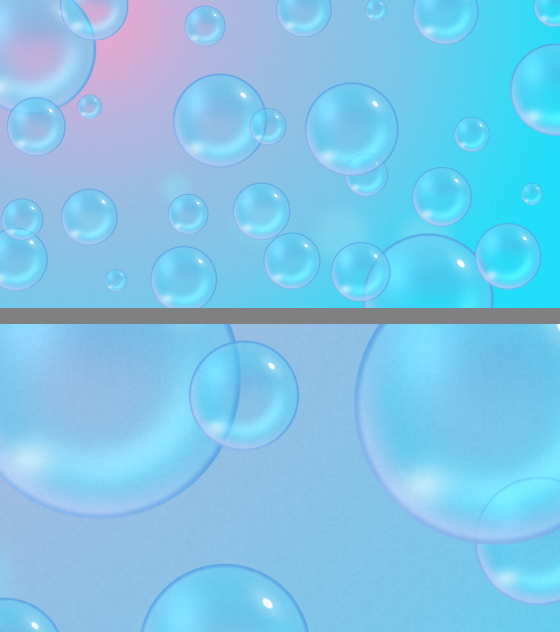
Top, the full canvas; bottom, a detail of the centre.
Write a Shadertoy shader that draws this background.

```glsl
// Translucent soap bubbles drifting over a pink to cyan radial gradient.
// A jittered grid scatters the bubbles; each is a disc shaded with a tinted
// film, a lilac rim and small highlights, with out-of-focus glows behind.

vec3 hash3(vec2 p) {
    vec3 q = vec3(dot(p, vec2(127.1, 311.7)), dot(p, vec2(269.5, 183.3)), dot(p, vec2(419.2, 371.9)));
    return fract(sin(q) * 43758.545);
}

vec3 backdrop(vec2 p) {
    float d = length((p - vec2(0.25, 0.97)) * vec2(1.0, 1.1));
    vec3 col = mix(vec3(0.94, 0.65, 0.81), vec3(0.72, 0.71, 0.87), smoothstep(0.0, 0.5, d));
    col = mix(col, vec3(0.54, 0.76, 0.90), smoothstep(0.3, 0.95, d));
    col = mix(col, vec3(0.38, 0.81, 0.94), smoothstep(0.8, 1.35, d));
    return mix(col, vec3(0.13, 0.87, 0.98), smoothstep(1.1, 1.7, d));
}

// Soft elliptical spot: 1 at its centre, fading to 0
float spot(vec2 q, vec2 size) {
    q /= size;
    return exp(-dot(q, q));
}

vec3 bubble(vec3 behind, vec2 p, vec2 centre, float radius) {
    vec2 q = (p - centre) / radius;
    float d = length(q);
    float aa = 1.0 / (iResolution.y * radius);
    if (d > 1.0 + aa) return behind;

    // Film: clear near the middle, cyan towards the edge
    float tint = 0.16 + 0.44 * smoothstep(0.15, 0.8, length(q - vec2(0.0, -0.08)));
    vec3 film = mix(behind, vec3(0.33, 0.80, 0.95), tint);
    film = mix(film, vec3(0.36, 0.68, 0.88), 0.35 * spot(q - vec2(0.05, 0.3), vec2(0.55, 0.28)));

    // Inner crescent facing the lower right
    float band = (d - 0.62) / 0.16;
    film += vec3(0.10, 0.13, 0.09) * exp(-band * band) * smoothstep(-0.1, 0.7, dot(q, vec2(0.5, -0.85)));
    film += 0.10 * spot(q - vec2(-0.5, 0.4), vec2(0.25, 0.35));

    // Lilac glow along the rim, strongest at the lower left
    float lower = smoothstep(-0.2, 0.9, dot(q, vec2(-0.5, -0.8)));
    film = mix(film, vec3(0.82, 0.80, 0.97), smoothstep(0.7, 1.0, d) * (0.12 + 0.55 * lower));
    film = mix(film, vec3(0.31, 0.59, 0.88), smoothstep(0.94, 0.99, d) * (0.7 - 0.3 * lower));

    // Sharp glint at the upper right, soft one at the lower left
    vec2 g = q - vec2(0.5, 0.54);
    g = vec2(g.x + g.y, g.x - g.y) * 0.707;
    float glint = 1.0 - smoothstep(0.6, 1.2, length(g / vec2(0.05, 0.085)));
    glint = max(glint, 0.35 * spot(g, vec2(0.12, 0.24)));
    glint = max(glint, 0.6 * spot(q - vec2(-0.5, -0.58), vec2(0.17, 0.13)));
    film = mix(film, vec3(0.95, 0.98, 1.0), glint);

    return mix(behind, film, smoothstep(1.0 + aa, 1.0 - aa, d));
}

void mainImage(out vec4 fragColor, in vec2 fragCoord) {
    vec2 p = fragCoord / iResolution.y;
    vec3 col = backdrop(p);

    // Out-of-focus bubbles
    for (int i = 0; i < 5; i++) {
        vec3 h = hash3(vec2(float(i), 7.0));
        vec2 c = vec2(0.3 + 0.27 * float(i), h.x);
        float r = mix(0.05, 0.11, h.y);
        float blur = 1.0 - smoothstep(0.4 * r, 1.2 * r, length(p - c));
        col = mix(col, vec3(0.56, 0.86, 0.95), 0.5 * blur);
    }

    // Two large bubbles in opposite corners
    for (int i = 0; i < 2; i++) {
        vec2 c = mix(vec2(0.1, 0.84), vec2(1.39, 0.03), float(i));
        col = bubble(col, p, c, 0.212);
    }

    // Scattered bubbles, large and small alternating over the cells
    for (int y = 0; y < 4; y++) {
        for (int x = 0; x < 7; x++) {
            vec2 cell = vec2(float(x), float(y));
            vec3 h = hash3(cell + 3.0);
            vec2 c = (cell + 0.5 + 0.65 * (h.xy - 0.5)) * 0.27 - vec2(0.03, 0.04);
            float r = (x + y) % 2 == 0 ? mix(0.085, 0.122, h.z) : mix(0.034, 0.078, h.z);
            if (h.z > 0.88) r *= 1.25;
            float gap = min(length(c - vec2(0.1, 0.84)), length(c - vec2(1.39, 0.03)));
            if (gap > 0.19) col = bubble(col, p, c, r);
        }
    }

    // Fine paper grain
    col += 0.014 * (hash3(floor(p * 282.0)).x - 0.5);
    fragColor = vec4(clamp(col, 0.0, 1.0), 1.0);
}
```
